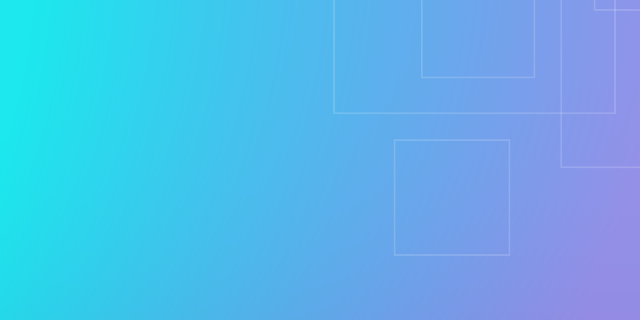
This background is drawn by a Shadertoy shader. Its source:

```glsl
// Cyan to violet gradient with faint square outlines toward the upper right.

// Signed distance to a square given by its lower-left corner and side.
float squareDistance(vec2 p, vec2 corner, float side) {
    vec2 q = abs(p - corner - 0.5 * side) - 0.5 * side;
    return length(max(q, 0.0)) + min(max(q.x, q.y), 0.0);
}

// Quadratic blend through cyan, sky blue and violet.
vec3 backdrop(float t) {
    vec3 cyan = vec3(0.11, 0.91, 0.93);
    vec3 sky = vec3(0.325, 0.68, 0.94);
    vec3 violet = vec3(0.58, 0.57, 0.91);
    return mix(mix(cyan, sky, t), mix(sky, violet, t), t);
}

void mainImage(out vec4 fragColor, in vec2 fragCoord) {
    vec2 uv = fragCoord / iResolution.xy;
    vec2 p = vec2(2.0 * uv.x, uv.y);
    float pixel = 1.0 / iResolution.y;

    // The colour bands bend to the left as they descend
    float down = 1.0 - uv.y;
    float t = uv.x - 0.05 + 0.05 * down + 0.09 * down * down;
    vec3 color = backdrop(clamp(t, 0.0, 1.0));
    color -= vec3(0.005, 0.025, 0.018) * down * down * down;

    // Outlines: corner x, corner y, side
    vec3 squares[5] = vec3[5](
        vec3(1.044, 0.646, 0.878),
        vec3(1.318, 0.758, 0.352),
        vec3(1.233, 0.203, 0.359),
        vec3(1.754, 0.477, 0.700),
        vec3(1.858, 0.969, 0.400));
    for (int i = 0; i < 5; i++) {
        float edge = abs(squareDistance(p, squares[i].xy, squares[i].z)) - 0.0026;
        float line = 1.0 - smoothstep(-0.5 * pixel, 0.5 * pixel, edge);
        color = mix(color, vec3(1.0), 0.16 * line);
    }

    fragColor = vec4(color, 1.0);
}
```
